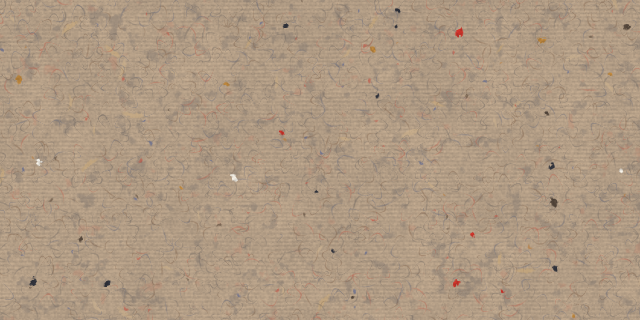
This texture is drawn by a Shadertoy shader. Its source:

```glsl
// Recycled kraft paper: fine horizontal ribs and grain over a tan base,
// strewn with curled fibres, pale wood flakes and small coloured specks.
// Each scattered layer is a jittered grid of bent, ragged ellipses.

float hash(vec2 p) {
    vec3 q = fract(p.xyx * vec3(0.1031, 0.1030, 0.0973));
    q += dot(q, q.yzx + 33.33);
    return fract((q.x + q.y) * q.z);
}

float noise(vec2 p) {
    vec2 i = floor(p), f = fract(p);
    f = f * f * (3.0 - 2.0 * f);
    return mix(mix(hash(i), hash(i + vec2(1, 0)), f.x),
               mix(hash(i + vec2(0, 1)), hash(i + vec2(1, 1)), f.x), f.y);
}

float fbm(vec2 p) {
    float sum = 0.0, gain = 0.5;
    for (int i = 0; i < 4; i++) {
        sum += gain * noise(p);
        p = p * 2.03 + 17.0;
        gain *= 0.5;
    }
    return sum / 0.9375;
}

// Returns coverage and a random id of the strongest shape at p.
vec2 scatter(vec2 p, float cells, float share, vec2 size, float bend, float seed) {
    float edge = 0.8 / iResolution.y;
    vec2 best = vec2(0.0);
    vec2 home = floor(p * cells);
    for (int y = -1; y <= 1; y++)
    for (int x = -1; x <= 1; x++) {
        vec2 cell = home + vec2(x, y);
        vec2 key = cell + seed * 37.0 + 50.0;
        if (hash(key) > share) continue;
        vec2 centre = (cell + vec2(hash(key + 11.3), hash(key + 23.7))) / cells;
        float angle = 6.2832 * hash(key + 31.1);
        float c = cos(angle), s = sin(angle);
        vec2 q = mat2(c, -s, s, c) * (p - centre);
        vec2 radius = size * mix(0.5, 1.25, pow(hash(key + 47.9), 1.5));
        q.y += bend * (hash(key + 53.3) - 0.5) * (q.x * q.x / radius.x - 0.4 * radius.x);
        q += radius.y * (noise(p * 190.0 + seed) - 0.5);
        float d = (length(q / radius) - 1.0) * radius.y;
        float cover = smoothstep(edge, -edge, d);
        if (cover > best.x) best = vec2(cover, hash(key + 71.7));
    }
    return best;
}

void mainImage(out vec4 fragColor, in vec2 fragCoord) {
    vec2 p = fragCoord / iResolution.y;

    // Paper tone: mottling, broken ribs, short ticks and fine grain
    float ribWobble = 1.6 * noise(p * vec2(14.0, 20.0));
    float ribStrength = 0.05 + 0.17 * noise(p * vec2(22.0, 30.0) + 5.0);
    float tone = 0.62;
    tone += 0.40 * (fbm(p * 9.0) - 0.5);
    tone += ribStrength * sin(6.2832 * 80.0 * p.y + ribWobble);
    tone += 0.26 * (noise(p * vec2(165.0, 85.0) + 9.0) - 0.5);
    tone += 0.42 * (noise(p * vec2(210.0, 235.0)) - 0.5);
    vec3 color = mix(vec3(0.605, 0.535, 0.460), vec3(0.760, 0.667, 0.562), tone);

    // Faint grey smudges and rosy stains
    float smudge = smoothstep(0.60, 0.80, fbm(p * 34.0 + 40.0));
    color = mix(color, vec3(0.50, 0.46, 0.43), 0.42 * smudge);
    float stain = smoothstep(0.70, 0.84, fbm(p * 28.0 + 90.0));
    color = mix(color, vec3(0.74, 0.52, 0.43), 0.35 * stain);

    // Pale wood flakes
    vec2 flake = scatter(p, 6.0, 0.36, vec2(0.027, 0.0065), 0.5, 1.0);
    vec3 flakeColor = mix(vec3(0.78, 0.65, 0.46), vec3(0.80, 0.70, 0.57), flake.y);
    color = mix(color, flakeColor, 0.65 * flake.x);

    // Curled hairs: grey, brown, slate blue and a few red
    for (int i = 0; i < 3; i++) {
        float layer = float(i);
        vec2 hair = scatter(p, 21.0 + 5.0 * layer, 0.42,
                            vec2(0.016, 0.0018), 3.0, 2.0 + layer);
        vec3 hairColor = hair.y < 0.42 ? vec3(0.42, 0.39, 0.37)
                       : hair.y < 0.66 ? vec3(0.48, 0.36, 0.27)
                       : hair.y < 0.88 ? vec3(0.37, 0.39, 0.47)
                       : vec3(0.74, 0.34, 0.27);
        color = mix(color, hairColor, 0.40 * hair.x);
    }

    // Tiny dyed crumbs
    vec2 crumb = scatter(p, 13.0, 0.24, vec2(0.0062, 0.0034), 1.0, 6.0);
    vec3 crumbColor = crumb.y < 0.38 ? vec3(0.76, 0.33, 0.27)
                    : crumb.y < 0.68 ? vec3(0.33, 0.38, 0.57)
                    : crumb.y < 0.85 ? vec3(0.36, 0.29, 0.23)
                    : vec3(0.72, 0.48, 0.23);
    color = mix(color, crumbColor, 0.62 * crumb.x);

    // Bold specks: mostly navy black, some red, ochre and white
    vec2 speck = scatter(p, 6.5, 0.34, vec2(0.0115, 0.0078), 0.6, 7.0);
    vec3 speckColor = speck.y < 0.52 ? vec3(0.13, 0.15, 0.20)
                    : speck.y < 0.66 ? vec3(0.29, 0.24, 0.20)
                    : speck.y < 0.83 ? vec3(0.78, 0.15, 0.12)
                    : speck.y < 0.92 ? vec3(0.72, 0.50, 0.20)
                    : vec3(0.92, 0.91, 0.88);
    speckColor *= 0.88 + 0.24 * noise(p * 170.0);
    color = mix(color, speckColor, 0.90 * speck.x);

    fragColor = vec4(color, 1.0);
}
```
